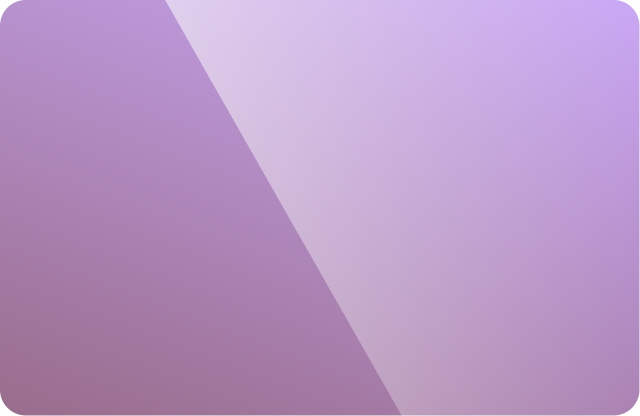
This background is drawn by a Shadertoy shader. Its source:

```glsl
// A rounded card with a tilted mauve-to-violet gradient and a pale sheen.
// The sheen starts at a slanted edge and fades linearly toward the right;
// a rounded-box distance function trims the card against a white surround.

const vec3 MAUVE = vec3(0.596, 0.424, 0.545);
const vec3 VIOLET = vec3(0.790, 0.657, 0.962);
const vec3 WHITE = vec3(1.0);
const vec2 GRADIENT_WEIGHT = vec2(0.37, 0.63); // right and upward share
const float EDGE_BOTTOM = 0.628;  // sheen edge, as a share of the width
const float EDGE_TOP = 0.258;
const float SHEEN_STRENGTH = 0.73;
const float CORNER_RADIUS = 0.062; // in canvas heights
const float MARGIN = 0.0013;       // white strip at the right and bottom

float roundedBox(vec2 p, vec2 halfSize, float radius) {
    vec2 q = abs(p) - halfSize + radius;
    return length(max(q, 0.0)) + min(max(q.x, q.y), 0.0) - radius;
}

// Coverage of the negative side of a distance, one pixel wide
float coverage(float distanceToEdge, float pixel) {
    return clamp(0.5 - distanceToEdge / pixel, 0.0, 1.0);
}

void mainImage(out vec4 fragColor, in vec2 fragCoord) {
    vec2 uv = fragCoord / iResolution.xy;
    float pixel = 1.0 / iResolution.y;
    float aspect = iResolution.x / iResolution.y;
    vec2 p = vec2(uv.x * aspect, uv.y);

    // Base gradient
    vec3 color = mix(MAUVE, VIOLET, dot(uv, GRADIENT_WEIGHT));

    // Sheen to the right of the slanted edge
    float edgeX = mix(EDGE_BOTTOM, EDGE_TOP, uv.y) * aspect;
    float slope = (EDGE_TOP - EDGE_BOTTOM) * aspect;
    float edgeDistance = (edgeX - p.x) / length(vec2(1.0, slope));
    float sheen = SHEEN_STRENGTH * (1.0 - uv.x);
    color = mix(color, WHITE, sheen * coverage(edgeDistance, pixel));

    // Rounded card outline, set flush with the top left
    vec2 halfSize = 0.5 * (vec2(aspect, 1.0) - MARGIN);
    vec2 center = halfSize + vec2(0.0, MARGIN);
    float card = roundedBox(p - center, halfSize, CORNER_RADIUS);
    color = mix(WHITE, color, coverage(card, pixel));

    fragColor = vec4(color, 1.0);
}
```
